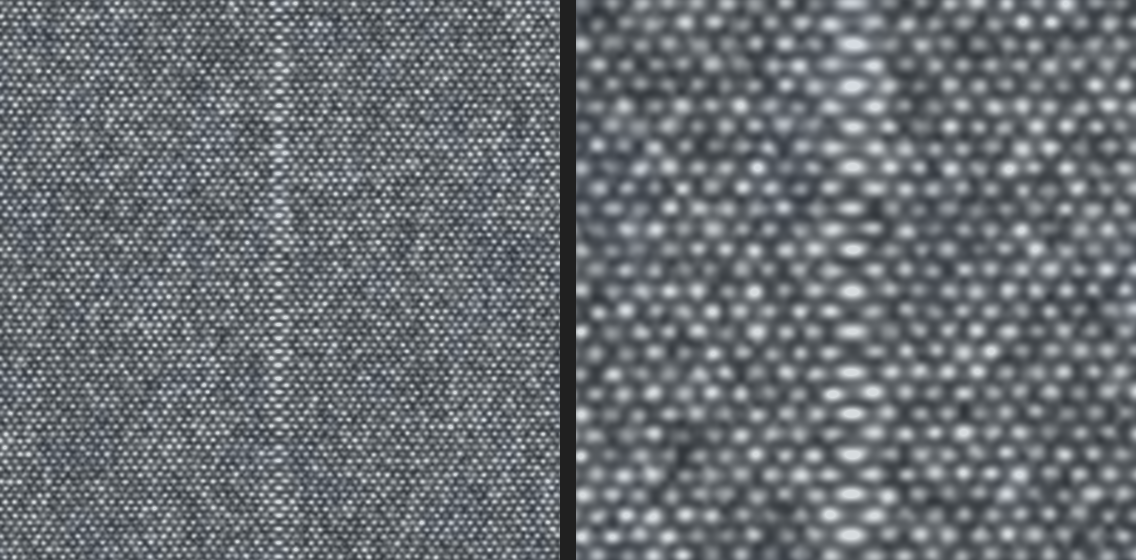
Left: the whole. Right: its middle third, enlarged.
A Shadertoy shader for this texture:

```glsl
// Grey plain-weave cloth with one pale, coarser thread stripe down the middle.

const float COLUMNS = 116.0;      // warp threads across
const float ROWS = 82.0;          // weft threads up
const vec2 STRIPE = vec2(0.498, 0.665); // a centre stitch of the stripe
const float STRIPE_WIDTH = 0.014;
const vec3 SHADOW = vec3(0.213, 0.232, 0.250);
const vec3 HIGHLIGHT = vec3(0.93, 0.95, 0.96);
const vec3 BLUE_TINT = vec3(-0.006, -0.002, 0.012);

// Integer hash giving a value from 0 to 1 for a lattice point.
float hash(vec2 p, uint seed) {
    uvec2 q = uvec2(ivec2(floor(p)) + 4096);
    uint h = q.x * 1597334673u ^ q.y * 3812015801u ^ seed * 2798796415u;
    h = (h ^ (h >> 16)) * 2146121005u;
    h = (h ^ (h >> 15)) * 2221713035u;
    h ^= h >> 16;
    return float(h & 65535u) / 65535.0;
}

// Smooth value noise.
float noise(vec2 p, uint seed) {
    vec2 i = floor(p);
    vec2 f = p - i;
    f = f * f * (3.0 - 2.0 * f);
    float low = mix(hash(i, seed), hash(i + vec2(1, 0), seed), f.x);
    float high = mix(hash(i + vec2(0, 1), seed), hash(i + vec2(1, 1), seed), f.x);
    return mix(low, high, f.y);
}

// Canvas position to thread coordinates, spread apart at the stripe.
vec2 threadSpace(vec2 uv) {
    vec2 d = uv - STRIPE;
    float spread = 0.66 * tanh(d.x / STRIPE_WIDTH);
    float sag = 0.20 * (noise(uv * vec2(5.0, 7.0), 1u) - 0.5);
    return vec2(d.x * COLUMNS - spread, d.y * ROWS + sag);
}

// Soft light on one raised stitch, uneven in size, place and brightness.
float stitch(vec2 p, vec2 cell) {
    float pale = exp(-cell.x * cell.x * 0.9);
    vec2 jitter = vec2(hash(cell, 2u), hash(cell, 3u)) - 0.5;
    jitter *= vec2(0.30, 0.14) * (1.0 - 0.6 * pale);
    vec2 size = vec2(0.47, 0.28) * mix(0.88, 1.12, hash(cell, 4u));
    vec2 d = (p - cell - jitter) / size;
    float strength = mix(0.46, 0.90, hash(cell, 5u));
    strength = mix(strength, 1.05, 0.8 * pale);
    return strength * exp(-0.5 * dot(d, d));
}

// Stitches surface on every other crossing, like a checkerboard.
float weave(vec2 p) {
    vec2 nearest = floor(p + 0.5);
    float light = 0.0;
    for (int y = -1; y <= 1; y++) {
        for (int x = -2; x <= 2; x++) {
            vec2 cell = nearest + vec2(x, y);
            float raised = 1.0 - mod(cell.x + cell.y, 2.0);
            light += raised * stitch(p, cell);
        }
    }
    return light;
}

// Uneven yarn: long vertical streaks, short weft slubs and broad mottling.
float yarnWear(vec2 uv, vec2 p) {
    float streak = noise(vec2(p.x * 0.45, uv.y * 5.0), 6u) - 0.5;
    float slub = noise(vec2(uv.x * 12.0, p.y), 7u) - 0.5;
    float mottle = noise(uv * vec2(14.0, 9.0), 8u) - 0.5;
    return 0.19 * streak + 0.15 * slub + 0.12 * mottle;
}

void mainImage(out vec4 fragColor, in vec2 fragCoord) {
    vec2 uv = fragCoord / iResolution.xy;
    vec2 p = threadSpace(uv);

    // Thread relief with wear and fine fibre grain
    float wear = yarnWear(uv, p);
    float grain = noise(p * vec2(1.7, 2.3), 9u) - 0.5;
    float light = weave(p) * (1.0 + wear) + 0.18 * grain + 0.12 * wear;

    // Cool grey dye with faint blue patches
    vec3 color = mix(SHADOW, HIGHLIGHT, clamp(light, -0.06, 0.88));
    color += BLUE_TINT * smoothstep(0.45, 0.9, noise(uv * vec2(22.0, 16.0), 10u));
    fragColor = vec4(clamp(color, 0.0, 1.0), 1.0);
}
```
